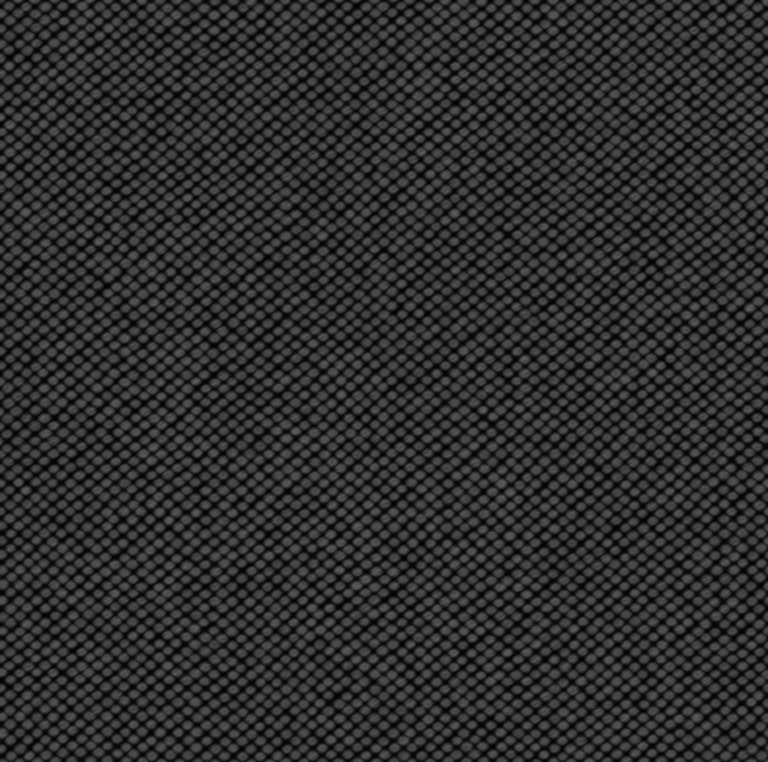
This texture is drawn by a Shadertoy shader. Its source:

```glsl
const vec2 REPEATS = vec2(43.0, 52.0);
const vec3 PIT_COLOR = vec3(0.022);
const vec3 YARN_COLOR = vec3(0.297);

float hash(vec2 p) {
    return fract(sin(dot(p, vec2(127.1, 311.7))) * 43758.5453);
}

float valueNoise(vec2 p) {
    vec2 cell = floor(p);
    vec2 f = fract(p);
    f = f * f * (3.0 - 2.0 * f);
    float low = mix(hash(cell), hash(cell + vec2(1.0, 0.0)), f.x);
    float high = mix(hash(cell + vec2(0.0, 1.0)), hash(cell + 1.0), f.x);
    return mix(low, high, f.y);
}

// Slow drift of the threads, in weave cells
vec2 threadDrift(vec2 p, float amount) {
    vec2 slow = vec2(valueNoise(p * 0.22), valueNoise(p * 0.22 + 37.0));
    return (slow - 0.5) * amount;
}

// Rounded yarn crossing, leaning up to the right
float knotHeight(vec2 offset, float radius, float lean) {
    offset.y -= lean * offset.x;
    float d = length(offset) / radius;
    return 1.0 - smoothstep(0.35, 1.2, d);
}

// Highest knot among two interleaved lattices
float weaveHeight(vec2 p, float jitter) {
    float height = 0.0;
    for (int lattice = 0; lattice < 2; lattice++) {
        vec2 shift = vec2(0.5 * float(lattice));
        vec2 base = floor(p - shift + 0.5);
        for (int y = -1; y <= 1; y++) {
            for (int x = -1; x <= 1; x++) {
                vec2 center = base + vec2(x, y) + shift;
                vec2 seed = center * 2.0;
                vec2 wander = vec2(hash(seed + 5.3), hash(seed + 19.7)) - 0.5;
                float radius = mix(0.36, 0.42, hash(seed + 2.9));
                float tone = mix(0.93, 1.05, hash(seed + 11.1));
                float knot = knotHeight(p - center - wander * jitter, radius, 0.1);
                height = max(height, knot * tone);
            }
        }
    }
    return height;
}

// Fine strands running diagonally along the yarn
float fibres(vec2 p) {
    vec2 along = vec2(p.x + 0.6 * p.y, p.y - 0.7 * p.x);
    float coarse = valueNoise(along * vec2(2.0, 6.0));
    float fine = valueNoise(along * vec2(5.0, 11.0) + 71.0);
    return 0.5 * coarse + 0.5 * fine - 0.5;
}

void mainImage(out vec4 fragColor, in vec2 fragCoord) {
    vec2 uv = fragCoord / iResolution.xy;
    vec2 p = uv * REPEATS;
    vec2 woven = p + threadDrift(p, 0.25);

    float height = weaveHeight(woven, 0.12);
    vec3 color = mix(PIT_COLOR, YARN_COLOR, height);

    // Fibre grain and broad uneven wear
    color += fibres(woven) * mix(0.04, 0.13, height);
    color *= 0.97 + 0.06 * valueNoise(uv * vec2(9.0, 6.0));

    fragColor = vec4(clamp(color, 0.0, 1.0), 1.0);
}
```
